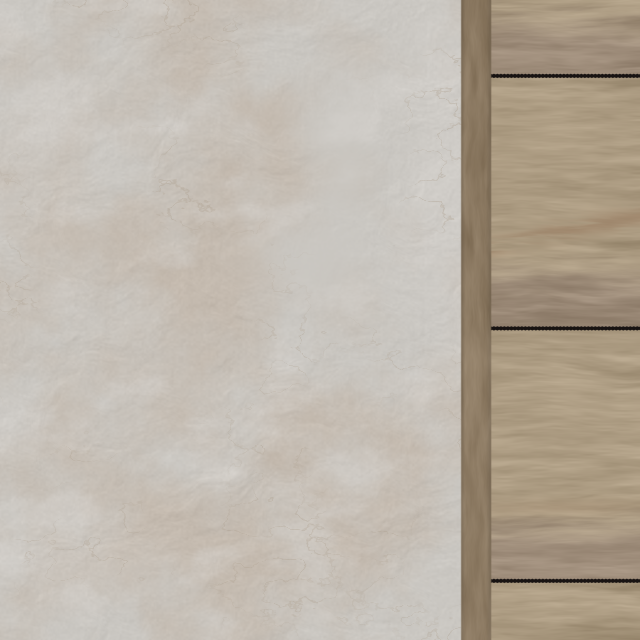
Reproduce this texture procedurally as a three.js fragment shader.

```glsl
// Pale weathered stone slab beside a dark wooden trim and horizontal oak planks.
varying vec2 vUv;

const float STONE_EDGE = 0.7205;
const float TRIM_EDGE = 0.7675;
const float EDGE_SOFT = 0.0016;
const float GROOVE_Y = 0.0924;
const float PLANK_HEIGHT = 0.3945;
const float GROOVE_HALF = 0.0024;
const float RELIEF = 0.17;
const vec3 STONE_COOL = vec3(0.790, 0.778, 0.757);
const vec3 STONE_WARM = vec3(0.765, 0.725, 0.680);
const vec3 STONE_LIGHT = vec3(0.835, 0.822, 0.805);
const vec3 STONE_VEIN = vec3(0.670, 0.615, 0.545);
const vec3 OAK = vec3(0.680, 0.615, 0.515);
const vec3 OAK_GREY = vec3(0.610, 0.540, 0.475);
const vec3 OAK_KNOT = vec3(0.570, 0.455, 0.350);
const vec3 TRIM = vec3(0.540, 0.470, 0.380);
const vec3 GROOVE = vec3(0.095, 0.075, 0.070);

float hash(vec2 p) {
  return fract(sin(dot(p, vec2(127.1, 311.7))) * 43758.5453);
}

float noise(vec2 p) {
  vec2 i = floor(p), f = fract(p);
  f = f * f * (3.0 - 2.0 * f);
  return mix(mix(hash(i), hash(i + vec2(1.0, 0.0)), f.x),
             mix(hash(i + vec2(0.0, 1.0)), hash(i + vec2(1.0, 1.0)), f.x), f.y);
}

float fbm(vec2 p) {
  float sum = 0.0, amp = 0.5;
  for (int i = 0; i < 5; i++) {
    sum += amp * noise(p);
    p = mat2(1.6, 1.2, -1.2, 1.6) * p + 7.3;
    amp *= 0.5;
  }
  return sum;
}

// Soft elliptical patch: 1 at the centre, fading outwards.
float patchAt(vec2 p, vec2 centre, vec2 radius) {
  vec2 d = (p - centre) / radius;
  return exp(-dot(d, d));
}

// Stone height: broad flakes with fine pitting.
float stoneHeight(vec2 p) {
  vec2 q = p * vec2(13.0, 19.0);
  q += 1.8 * vec2(fbm(p * 9.0), fbm(p * 9.0 + 31.0));
  return fbm(q) + 0.3 * fbm(q * 3.1);
}

vec3 stone(vec2 p) {
  vec2 warped = p + 0.10 * (vec2(fbm(p * 8.0), fbm(p * 8.0 + 17.0)) - 0.5);
  float smoothArea = patchAt(warped, vec2(0.52, 0.74), vec2(0.075, 0.20));
  smoothArea = max(smoothArea, patchAt(warped, vec2(0.48, 0.59), vec2(0.09, 0.07)));

  // Warm staining, strongest in the left half.
  float warm = 0.75 * patchAt(warped, vec2(0.34, 0.78), vec2(0.13, 0.20));
  warm += 0.60 * patchAt(warped, vec2(0.33, 0.60), vec2(0.15, 0.10));
  warm += 0.65 * patchAt(warped, vec2(0.30, 0.34), vec2(0.24, 0.12));
  warm += 0.60 * patchAt(warped, vec2(0.34, 0.14), vec2(0.22, 0.10));
  warm += 0.35 * patchAt(warped, vec2(0.08, 0.64), vec2(0.10, 0.10));
  warm += 0.35 * patchAt(warped, vec2(0.60, 0.20), vec2(0.12, 0.16));
  warm += 1.8 * (fbm(p * 11.0 + 5.0) - 0.46);
  vec3 col = mix(STONE_COOL, STONE_WARM, clamp(warm, 0.0, 1.0) * (1.0 - 0.85 * smoothArea));

  // Pale bloom along the seam and in the lower left.
  float light = patchAt(warped, vec2(0.71, 0.72), vec2(0.07, 0.30));
  light += 0.7 * patchAt(warped, vec2(0.07, 0.15), vec2(0.16, 0.05));
  light += 0.5 * patchAt(warped, vec2(0.06, 0.76), vec2(0.09, 0.08));
  light += 0.9 * smoothstep(0.52, 0.75, fbm(p * vec2(9.0, 15.0) + 43.0));
  col = mix(col, STONE_LIGHT, 0.5 * clamp(light, 0.0, 1.0));

  // Light from the upper left catches raised flakes.
  float slope = stoneHeight(p) - stoneHeight(p + vec2(-0.0022, 0.0030));
  float rough = 1.0 - 0.82 * smoothArea;
  col += clamp(slope * RELIEF, -0.05, 0.06) * rough;
  float crack = abs(fbm(p * vec2(18.0, 27.0) + 71.0) - 0.49);
  float veins = (1.0 - smoothstep(0.0, 0.022, crack)) * smoothstep(0.46, 0.66, fbm(p * 7.0 + 23.0));
  col = mix(col, STONE_VEIN, 0.32 * veins * rough);
  return col + 0.018 * (noise(p * 260.0) - 0.5) * rough;
}

vec3 planks(vec2 p) {
  float row = (p.y - GROOVE_Y) / PLANK_HEIGHT;
  float across = fract(row);
  float wave = 0.020 * (fbm(p * vec2(5.0, 12.0)) - 0.5);
  vec2 g = vec2(p.x, p.y + wave);
  float grain = fbm(g * vec2(9.0, 95.0));
  float fibre = noise(g * vec2(38.0, 330.0));
  float grey = 1.0 - smoothstep(0.12, 0.30, across + 0.16 * (grain - 0.5));
  vec3 col = mix(OAK, OAK_GREY, 0.8 * grey);
  col += 0.13 * (grain - 0.48) + 0.035 * (fibre - 0.5);
  col -= 0.05 * smoothstep(0.53, 0.72, fbm(g * vec2(4.0, 26.0) + 9.0));

  // Slanted knot streak in the middle plank, fainter band in the one below.
  float streak = p.y - 0.612 - 0.25 * (p.x - 0.78) + 1.5 * wave;
  float knot = exp(-pow(streak / 0.016, 2.0)) * smoothstep(0.35, 0.65, grain);
  float band = patchAt(g, vec2(0.88, 0.208), vec2(0.15, 0.012));
  col = mix(col, OAK_KNOT, 0.55 * knot + 0.22 * band);

  // Grooves with a slightly toothed edge.
  float dist = abs(fract(row + 0.5) - 0.5) * PLANK_HEIGHT;
  float width = GROOVE_HALF + 0.0004 * sin(p.x * 1150.0);
  return mix(GROOVE, col, smoothstep(width - EDGE_SOFT * 0.5, width + EDGE_SOFT, dist));
}

vec3 trim(vec2 p) {
  float along = (p.x - STONE_EDGE) / (TRIM_EDGE - STONE_EDGE);
  vec2 g = vec2(p.x + 0.02 * fbm(p * 10.0), p.y);
  vec3 col = TRIM + 0.13 * (fbm(g * vec2(95.0, 16.0)) - 0.48);
  col += 0.06 * (fbm(p * vec2(12.0, 7.0) + 13.0) - 0.48);
  float rim = smoothstep(0.0, 0.16, along) * (1.0 - smoothstep(0.80, 1.0, along));
  return col * mix(0.90, 1.02, rim);
}

void main() {
  vec3 col = stone(vUv);
  col = mix(col, trim(vUv), smoothstep(-EDGE_SOFT, EDGE_SOFT, vUv.x - STONE_EDGE));
  col = mix(col, planks(vUv), smoothstep(-EDGE_SOFT, EDGE_SOFT, vUv.x - TRIM_EDGE));
  gl_FragColor = vec4(col, 1.0);
}
```
